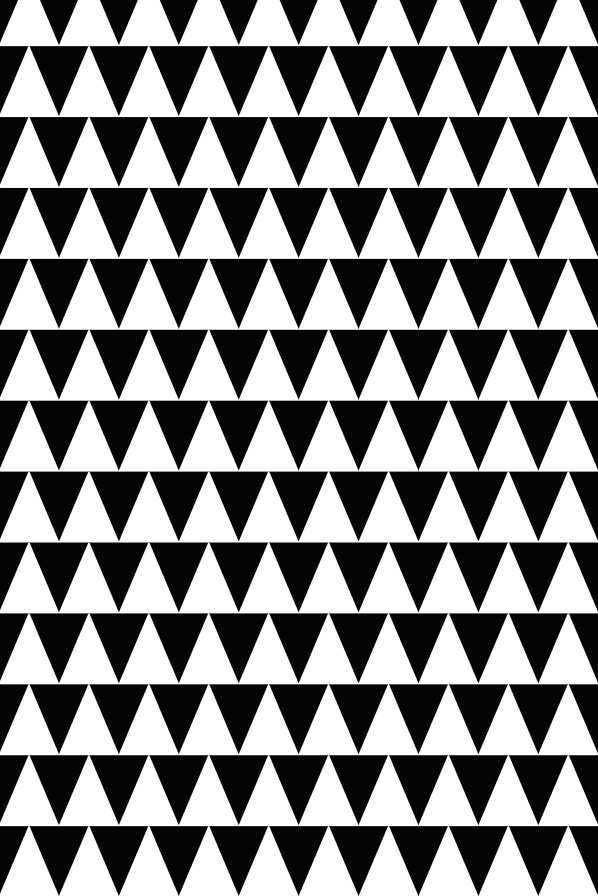
Reproduce this pattern procedurally as a Shadertoy shader.

```glsl
// Rows of slim black triangles pointing down on white, tips stacked in columns.

// Signed distance in pixels to a downward triangle with its tip at the origin.
// p is in cell units; cellSize is the cell in pixels.
float triangleDistance(vec2 p, vec2 cellSize) {
    vec2 size = vec2(0.491, 0.985) * cellSize; // half width, height
    vec2 q = vec2(abs(p.x), p.y) * cellSize;
    float side = dot(q, normalize(vec2(size.y, -size.x)));
    return max(side, q.y - size.y);
}

void mainImage(out vec4 fragColor, in vec2 fragCoord) {
    // Grid of about ten columns and twelve and a half rows, from the bottom edge
    vec2 cellSize = iResolution.xy * vec2(0.1002, 0.07914);
    vec2 grid = fragCoord / cellSize + vec2(0.016, 0.0);
    vec2 local = vec2(fract(grid.x + 0.5) - 0.5, fract(grid.y));

    // Edge smoothed over about one pixel
    float ink = clamp(0.5 - triangleDistance(local, cellSize), 0.0, 1.0);
    fragColor = vec4(mix(vec3(1.0), vec3(0.016), ink), 1.0);
}
```
